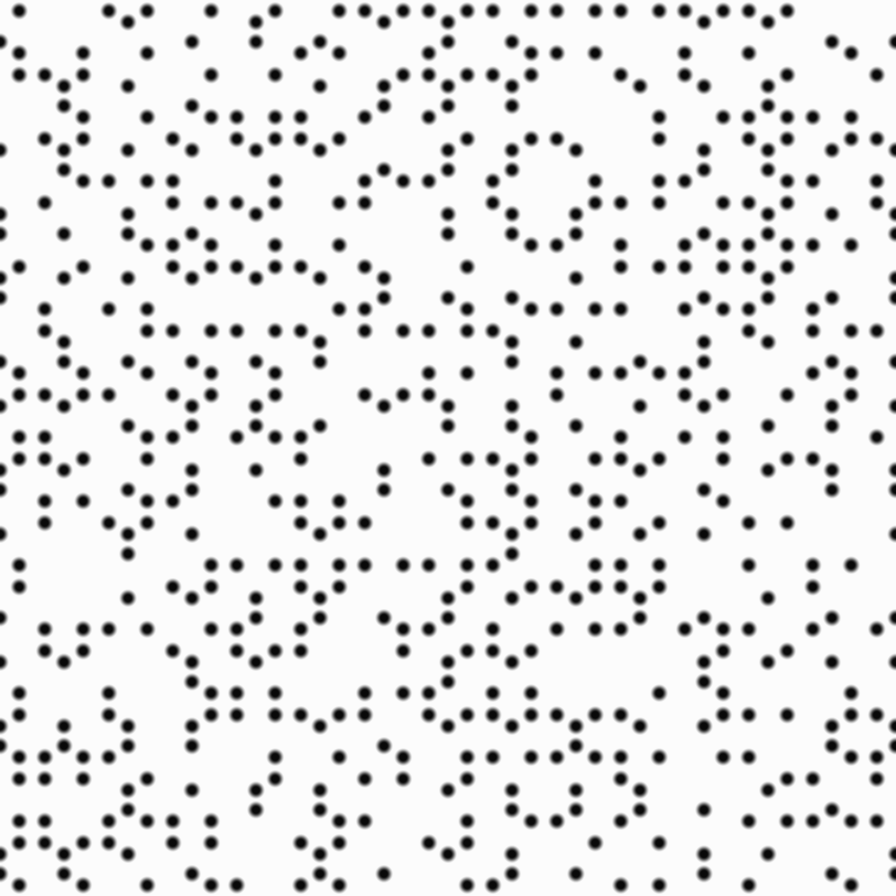
Reproduce this pattern procedurally as a Shadertoy shader.

```glsl
// Soft black dots on white: a 14 by 14 grid of eight-point rings with random dots left out.

const float REPEATS = 14.0;
const float DOT_RADIUS = 0.097;     // all lengths in cell units
const float DOT_SOFTNESS = 0.053;
const float DOT_CHANCE = 0.53;
const vec2 INNER_DOT = vec2(0.2, 0.33);
const vec2 EDGE_DOT = vec2(0.5, 0.154);
const vec3 PAPER = vec3(0.99);
const vec3 INK = vec3(0.03);

float hash(vec3 p) {
    p = fract(p * vec3(0.1031, 0.1030, 0.0973));
    p += dot(p, p.yzx + 33.33);
    return fract((p.x + p.y) * p.z);
}

// Random presence of one dot; the cell index wraps at the canvas border.
float isPresent(vec2 cell, float slot) {
    return step(hash(vec3(mod(cell, REPEATS), slot) + 7.0), DOT_CHANCE);
}

float softDot(vec2 offset, float radius, float softness) {
    return 1.0 - smoothstep(radius - softness, radius + softness, length(offset));
}

void mainImage(out vec4 fragColor, in vec2 fragCoord) {
    vec2 grid = fragCoord / iResolution.xy * REPEATS;
    vec2 cell = floor(grid);
    vec2 local = fract(grid) - 0.5;

    // Mirror the cell so each quadrant holds one inner and one edge dot.
    vec2 side = step(0.0, local);
    vec2 folded = abs(local);
    float pixel = REPEATS / min(iResolution.x, iResolution.y);
    float softness = max(DOT_SOFTNESS, pixel);

    // Four inner dots per cell, each with its own slot.
    float inner = softDot(folded - INNER_DOT, DOT_RADIUS, softness)
                * isPresent(cell, side.x + 2.0 * side.y);

    // Two dots on each vertical border, shared by both neighbours.
    vec2 borderCell = cell + vec2(side.x, 0.0);
    float border = softDot(folded - EDGE_DOT, DOT_RADIUS, softness)
                 * isPresent(borderCell, 4.0 + side.y);

    fragColor = vec4(mix(PAPER, INK, max(inner, border)), 1.0);
}
```
